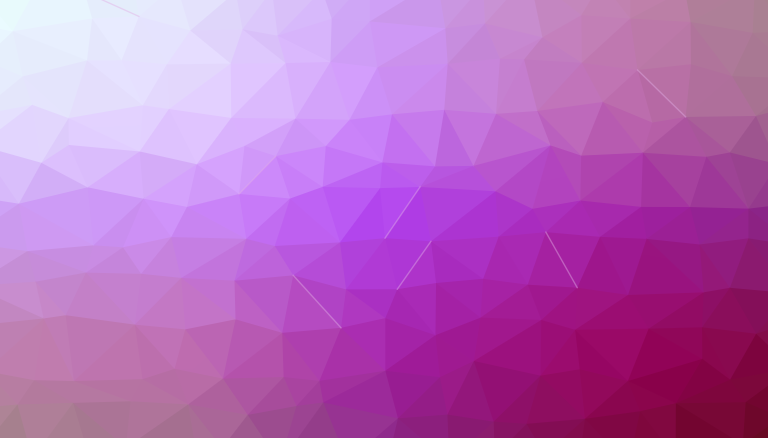
A WebGL 2 fragment shader for this background:

```glsl
#version 300 es
precision highp float;
// Low-poly mesh: a jittered grid whose cells are split along their shorter diagonal.
// Each facet takes one flat colour, the average of a shared colour ramp read
// across and down the canvas at the centre of the facet.
uniform vec2 u_resolution;
out vec4 fragColor;

const vec2 CELL = vec2(0.1164, 0.098);    // mesh spacing, in canvas heights
const vec2 ORIGIN = vec2(0.064, 0.058);   // position of lattice point (0, 0)
const vec2 JITTER = vec2(0.62, 0.54);     // full range of vertex offsets, in cells
const float FACET_VARIATION = 0.022;
const float SEAM_CHANCE = 0.025;
const float SEAM_WIDTH = 0.0008;

const vec3 ICE = vec3(0.91, 0.985, 0.99);
const vec3 LILAC = vec3(0.895, 0.83, 1.0);
const vec3 VIOLET = vec3(0.70, 0.26, 0.945);
const vec3 MAGENTA = vec3(0.615, 0.055, 0.46);
const vec3 CRIMSON = vec3(0.57, 0.0, 0.33);
const vec3 MAROON = vec3(0.41, 0.04, 0.14);
const vec3 SEAM = vec3(0.88, 0.68, 0.90);

vec2 hash22(vec2 p) {
    vec3 q = fract(p.xyx * vec3(0.1031, 0.1030, 0.0973));
    q += dot(q, q.yzx + 33.33);
    return fract((q.xx + q.yz) * q.zy);
}

float linearStep(float lo, float hi, float x) {
    return clamp((x - lo) / (hi - lo), 0.0, 1.0);
}

// Pale ice through violet to dark maroon.
vec3 ramp(float t) {
    vec3 c = mix(ICE, LILAC, linearStep(0.0, 0.25, t));
    c = mix(c, VIOLET, linearStep(0.25, 0.5, t));
    c = mix(c, MAGENTA, linearStep(0.5, 0.75, t));
    c = mix(c, CRIMSON, linearStep(0.75, 0.84, t));
    return mix(c, MAROON, linearStep(0.84, 1.0, t));
}

vec3 field(vec2 p, float aspect) {
    return 0.5 * (ramp(p.x / aspect) + ramp(1.0 - p.y));
}

vec2 meshVertex(vec2 id) {
    vec2 offset = (hash22(id + 57.0) - 0.5) * JITTER;
    return ORIGIN + (id + offset) * CELL;
}

// Signed distance to the line a-b, positive on its left.
float edgeSide(vec2 p, vec2 a, vec2 b) {
    vec2 e = b - a;
    vec2 d = p - a;
    return (e.x * d.y - e.y * d.x) / length(e);
}

float segmentDistance(vec2 p, vec2 a, vec2 b) {
    vec2 e = b - a;
    vec2 d = p - a;
    return length(d - e * clamp(dot(d, e) / dot(e, e), 0.0, 1.0));
}

// Facet colour in rgb, weighted by its coverage in a.
vec4 facet(vec2 p, vec2 a, vec2 b, vec2 c, float shade, float aspect, float pixel) {
    float inside = min(edgeSide(p, a, b), min(edgeSide(p, b, c), edgeSide(p, c, a)));
    float coverage = clamp(inside / pixel + 0.5, 0.0, 1.0);
    vec3 colour = field((a + b + c) / 3.0, aspect) + (shade - 0.5) * FACET_VARIATION;
    return vec4(colour, 1.0) * coverage;
}

void main() {
    float pixel = 1.0 / u_resolution.y;
    float aspect = u_resolution.x * pixel;
    vec2 p = gl_FragCoord.xy * pixel;
    vec2 home = floor((p - ORIGIN) / CELL);

    vec4 sum = vec4(field(p, aspect), 1.0) * 0.001;
    float seam = 0.0;
    for (int y = -1; y <= 1; y++) {
        for (int x = -1; x <= 1; x++) {
            vec2 id = home + vec2(x, y);
            vec2 a = meshVertex(id);
            vec2 b = meshVertex(id + vec2(1.0, 0.0));
            vec2 c = meshVertex(id + vec2(1.0, 1.0));
            vec2 d = meshVertex(id + vec2(0.0, 1.0));

            // Turn the quad so that a-c is its shorter diagonal.
            if (distance(b, d) < distance(a, c)) {
                vec2 first = a;
                a = b;
                b = c;
                c = d;
                d = first;
            }
            vec2 shade = hash22(id + 191.0);
            sum += facet(p, a, b, c, shade.x, aspect, pixel);
            sum += facet(p, a, c, d, shade.y, aspect, pixel);

            // A few diagonals show a pale hairline.
            float shown = step(hash22(id + 311.0).x, SEAM_CHANCE);
            float line = 1.0 - smoothstep(0.0, SEAM_WIDTH + pixel, segmentDistance(p, a, c));
            seam = max(seam, shown * line);
        }
    }
    vec3 colour = mix(sum.rgb / sum.a, SEAM, 0.45 * seam);
    fragColor = vec4(clamp(colour, 0.0, 1.0), 1.0);
}
```
